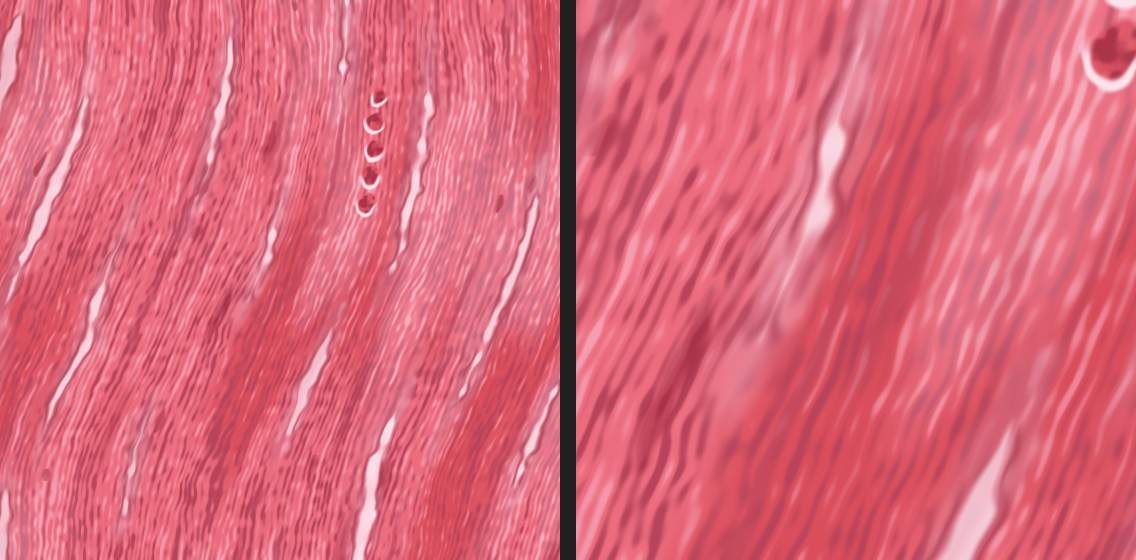
Left, the full canvas; right, a detail of the centre.
This texture is drawn by a Shadertoy shader. Its source:

```glsl
// Stained muscle tissue: wavy pink fibres with pale clefts, dark nuclei and a small capillary.
#define BEND 0.27
#define FIBRE_FREQ 100.0
#define BUNDLE_FREQ 40.0
#define RIPPLE 0.0045
#define CONTRAST 1.15
#define CLEFTS 17
#define NUCLEI 18
#define CELLS 5
#define FLOW_SPAN 1.30

const vec3 ROSE   = vec3(0.925, 0.425, 0.495);
const vec3 RED    = vec3(0.855, 0.305, 0.360);
const vec3 PLUM   = vec3(0.720, 0.265, 0.355);
const vec3 MAUVE  = vec3(0.800, 0.430, 0.525);
const vec3 BLUSH  = vec3(0.960, 0.610, 0.690);
const vec3 WHITE  = vec3(0.985, 0.890, 0.925);
const vec3 NUCLEUS = vec3(0.600, 0.140, 0.230);

float hash(vec2 p) {
    vec3 q = fract(p.xyx * vec3(0.1031, 0.1030, 0.0973));
    q += dot(q, q.yzx + 33.33);
    return fract((q.x + q.y) * q.z);
}

float noise(vec2 p) {
    vec2 i = floor(p), f = fract(p);
    f = f * f * (3.0 - 2.0 * f);
    return mix(mix(hash(i), hash(i + vec2(1, 0)), f.x),
               mix(hash(i + vec2(0, 1)), hash(i + vec2(1, 1)), f.x), f.y);
}

// Straightens the bent fibres: x runs across them, y runs down along them.
vec2 flowCoords(vec2 uv) {
    float down = 1.0 - uv.y;
    float across = uv.x + BEND * smoothstep(0.05, 1.15, down + 0.25 * (0.5 - uv.x));
    vec2 p = vec2(across, down);
    p.x += 0.018 * (noise(p * vec2(6.0, 5.0) + 3.0) - 0.5);
    p.x += RIPPLE * (noise(p * vec2(26.0, 36.0)) - 0.5);
    return p;
}

// Signed distance to a slit that tapers at both ends; taper is 1 at its middle.
float slit(vec2 q, float halfLength, float halfWidth, out float taper) {
    taper = 1.0 - q.y * q.y / (halfLength * halfLength);
    return abs(q.x) - halfWidth * taper;
}

vec3 fibres(vec2 p) {
    // Fine lines with drifting phase, broken up by strands and speckle.
    float phase = FIBRE_FREQ * p.x + 2.2 * noise(p * vec2(22.0, 7.0) + 83.0);
    float line = 0.5 + 0.5 * sin(6.2832 * phase);
    float strand = noise(p * vec2(FIBRE_FREQ * 1.5, 9.0) + 37.0);
    float bundle = noise(p * vec2(BUNDLE_FREQ, 2.5) + 11.0);
    float grain = noise(p * vec2(FIBRE_FREQ * 1.7, 75.0) + 71.0);

    float redness = 0.6 * noise(p * vec2(5.0, 3.0) + 5.0) + 0.4 * noise(p * vec2(19.0, 4.0));
    float paleness = 0.6 * noise(p * vec2(7.0, 2.5) + 53.0) + 0.4 * noise(p * vec2(26.0, 4.0) + 9.0);
    float loose = smoothstep(0.46, 0.72, paleness);
    float red = smoothstep(0.38, 0.64, redness) * (1.0 - 0.7 * loose);

    float tone = 0.20 * line + 0.37 * strand + 0.13 * bundle + 0.30 * grain;
    tone = 0.5 + (tone - 0.5) * CONTRAST * mix(1.0, 0.8, red);

    vec3 body = mix(ROSE, RED, red);
    body = mix(body, BLUSH, 0.28 * loose);
    vec3 shade = mix(PLUM, MAUVE, loose);
    vec3 col = mix(shade, body, smoothstep(0.22, 0.52, tone));
    float shine = smoothstep(0.56, 0.84, tone + 0.05 * loose);
    col = mix(col, mix(BLUSH, WHITE, 0.35 * loose), shine * mix(0.9, 0.7, red));

    // Long dark seams between bundles.
    float seam = noise(p * vec2(75.0, 4.0) + 97.0);
    return mix(col, PLUM, 0.6 * smoothstep(0.72, 0.95, seam));
}

vec3 addClefts(vec3 col, vec2 p) {
    float ragged = noise(p * vec2(85.0, 50.0) + 19.0);
    float streak = noise(p * vec2(110.0, 20.0) + 41.0);
    float wander = 0.014 * (noise(vec2(p.x * 3.0, p.y * 13.0)) - 0.5);
    float open = 0.0, rim = 0.0, halo = 0.0;
    for (int i = 0; i < CLEFTS; i++) {
        float k = float(i);
        vec3 r = vec3(hash(vec2(k, 2.0)), hash(vec2(k, 5.0)), hash(vec2(k, 9.0)));
        vec2 centre = vec2((k + 0.7 * r.x) / float(CLEFTS) * FLOW_SPAN, fract(k * 0.618 + 0.12));
        float halfLength = mix(0.09, 0.21, r.y);
        float taper, reach;
        vec2 q = p - centre + vec2(wander, 0.0);
        float d = slit(q, halfLength, mix(0.004, 0.014, r.z), taper);
        d += 0.010 * (ragged - 0.42);
        float fringe = slit(q, halfLength * 1.6, 0.016, reach) + 0.020 * (streak - 0.5);
        float strength = mix(0.65, 1.0, hash(vec2(k, 13.0)));
        float ends = smoothstep(0.0, 0.3, taper);
        float edge = (d - 0.005) / 0.003;
        open = max(open, strength * ends * (1.0 - smoothstep(-0.003, 0.0025, d)));
        rim = max(rim, ends * exp(-edge * edge));
        halo = max(halo, smoothstep(0.0, 0.5, reach) * (1.0 - smoothstep(-0.008, 0.014, fringe)));
    }
    vec3 fray = mix(MAUVE, mix(BLUSH, WHITE, 0.45), smoothstep(0.25, 0.75, 0.5 * (streak + ragged)));
    col = mix(col, fray, 0.5 * halo);
    col = mix(col, PLUM * 0.95, 0.75 * rim * smoothstep(0.2, 0.6, streak));
    return mix(col, mix(WHITE, BLUSH, 0.35 * ragged), open);
}

vec3 addNuclei(vec3 col, vec2 p) {
    float rough = 0.006 * (noise(p * vec2(90.0, 60.0)) - 0.5);
    for (int i = 0; i < NUCLEI; i++) {
        float k = float(i);
        vec2 centre = vec2(hash(vec2(k, 21.0)) * FLOW_SPAN, hash(vec2(k, 27.0)));
        float size = hash(vec2(k, 33.0));
        float taper;
        float d = rough + slit(p - centre, mix(0.012, 0.07, size * size), mix(0.004, 0.010, size), taper);
        float cover = (1.0 - smoothstep(-0.004, 0.003, d)) * smoothstep(0.0, 0.3, taper);
        col = mix(col, NUCLEUS, cover * mix(0.35, 0.75, hash(vec2(k, 39.0))));
    }
    return col;
}

// A file of round cells, each partly wrapped by a bright crescent.
vec3 addCapillary(vec3 col, vec2 p) {
    float rough = 0.006 * (noise(p * 75.0) - 0.5);
    for (int i = 0; i < CELLS; i++) {
        float k = float(i);
        vec2 q = p - vec2(0.69 + 0.012 * (hash(vec2(k, 45.0)) - 0.5), 0.17 + 0.048 * k);
        float d = length(q * vec2(1.25, 0.9)) - mix(0.011, 0.017, hash(vec2(k, 51.0))) + rough;
        float ring = 1.0 - smoothstep(0.001, 0.005, abs(d - 0.003));
        float crescent = smoothstep(-0.4, 0.7, cos(atan(q.y, q.x) - 2.2 * hash(vec2(k, 57.0))));
        vec3 inside = mix(NUCLEUS, RED, smoothstep(0.3, 0.8, noise(p * 150.0)));
        col = mix(col, inside, 0.8 * (1.0 - smoothstep(-0.004, 0.002, d)));
        col = mix(col, WHITE, ring * crescent);
    }
    return col;
}

void mainImage(out vec4 fragColor, in vec2 fragCoord) {
    vec2 p = flowCoords(fragCoord / iResolution.y);
    vec3 col = addClefts(fibres(p), p);
    fragColor = vec4(addCapillary(addNuclei(col, p), p), 1.0);
}
```
